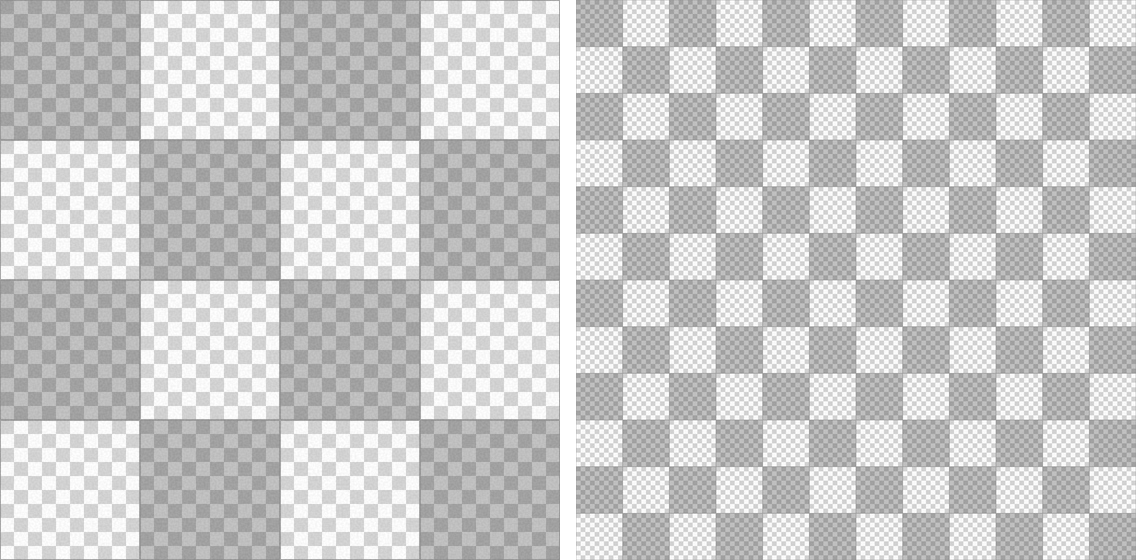
Left: one tile. Right: repeated 3 by 3.
A WebGL 1 fragment shader for this pattern:

```glsl
precision highp float;

uniform vec2 u_resolution;

const float PI = 3.14159265;

// Unit gradient vector for a lattice point, wrapped at the period
vec2 latticeGradient(vec2 cell, float period) {
  cell = mod(cell, period);
  float angle = 2.0 * PI * fract(sin(dot(cell, vec2(12.99, 78.23))) * 43758.5);
  return vec2(cos(angle), sin(angle));
}

// Tileable gradient noise
float gradientNoise(vec2 p, float period) {
  vec2 cell = floor(p);
  vec2 f = fract(p);
  vec2 w = f * f * f * (f * (f * 6.0 - 15.0) + 10.0);
  vec2 e = vec2(0.0, 1.0);
  float a = dot(latticeGradient(cell, period), f);
  float b = dot(latticeGradient(cell + e.yx, period), f - e.yx);
  float c = dot(latticeGradient(cell + e.xy, period), f - e.xy);
  float d = dot(latticeGradient(cell + e.yy, period), f - e.yy);
  return mix(mix(a, b, w.x), mix(c, d, w.x), w.y);
}

// Smoothed checkerboard: 1 in the lower left cell, 0 in its neighbours
float checker(vec2 uv, float count, float blur) {
  vec2 wave = clamp(2.0 * sin(PI * count * uv) / (PI * count * blur), -1.0, 1.0);
  return 0.5 + 0.5 * wave.x * wave.y;
}

void main() {
  vec2 uv = gl_FragCoord.xy / u_resolution;
  float pixel = 1.0 / min(u_resolution.x, u_resolution.y);

  // Small squares nested inside large light and dark tiles
  float small = checker(uv, 40.0, max(pixel, 0.002));
  float large = checker(uv, 4.0, pixel);
  float darkTile = mix(0.63, 0.75, small);
  float lightTile = mix(0.82, 0.98, small);
  float shade = mix(darkTile, lightTile, large);

  // Thin seams between the large tiles
  vec2 toSeam = abs(fract(uv * 4.0 + 0.5) - 0.5) / 4.0;
  float seamDistance = min(toSeam.x, toSeam.y);
  float seam = 1.0 - smoothstep(0.0005, 0.0015 + pixel * 0.5, seamDistance);
  shade = mix(shade, 0.56, 0.85 * seam);

  // Fine paper grain
  shade += 0.045 * gradientNoise(uv * 256.0, 256.0);

  gl_FragColor = vec4(vec3(clamp(shade, 0.0, 1.0)), 1.0);
}
```
